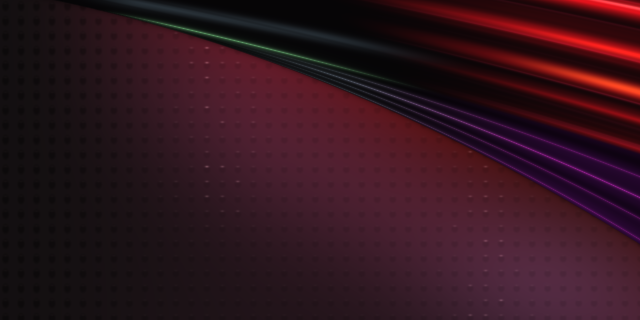
Write a Shadertoy shader that draws this background.

```glsl
// Dark crimson studded panel beneath a curved fan of glossy red light streaks.

float hash(float n) { return fract(sin(n * 127.1) * 4375.85); }

float noise(float x) {
    float i = floor(x), f = fract(x);
    return mix(hash(i), hash(i + 1.0), f * f * (3.0 - 2.0 * f));
}

float bell(float x, float width) { return exp(-x * x / (width * width)); }

// Broad diagonal glows, darkening towards the left and the bottom
vec3 panelColor(vec2 p, float depth) {
    vec3 col = mix(vec3(0.075, 0.06, 0.065), vec3(0.12, 0.075, 0.095), smoothstep(0.0, 0.9, p.x));
    float plumLine = p.y - 0.61 + 0.52 * (p.x - 0.78);
    col += vec3(0.14, 0.05, 0.095) * bell(plumLine, 0.32) * smoothstep(0.0, 0.85, p.x);
    float crimson = exp(-max(depth, 0.0) * 5.0) * smoothstep(0.0, 0.9, p.x);
    crimson *= 1.0 - 0.72 * smoothstep(1.1, 1.9, p.x);
    col += vec3(0.2, 0.0, 0.005) * crimson;
    col.gb -= vec2(0.025, 0.065) * exp(-max(depth, 0.0) * 7.0) * smoothstep(0.8, 1.5, p.x);
    col += vec3(0.05, 0.045, 0.075) * bell(length((p - vec2(1.72, 0.12)) * vec2(0.8, 1.2)), 0.28);
    return col;
}

// Grid of small bumps: a dark body with a lit tick on top
vec3 addStuds(vec3 col, vec2 p) {
    vec2 cell = (p - vec2(0.695, 0.521)) / vec2(0.0484, 0.0464) + 0.5;
    vec2 f = fract(cell) - 0.5;
    vec2 id = floor(cell);
    float leftSide = 1.0 - smoothstep(0.05, 0.65, p.x);
    float body = 1.0 - smoothstep(0.12, 0.34, length((f + vec2(0.0, 0.1)) * vec2(1.1, 1.0 - 0.25 * leftSide)));
    col *= 1.0 - body * (0.1 + 0.25 * leftSide);
    float tick = bell(f.x, 0.12) * bell(f.y - 0.1, 0.07);
    float lit = bell(p.x - 0.67, 0.1) * smoothstep(0.2, 0.5, p.y) + 0.7 * bell(p.x - 1.53, 0.1);
    float sparkle = lit * pow(hash(id.x + id.y * 17.3), 2.0);
    return col + vec3(0.3, 0.23, 0.24) * tick * (0.08 + sparkle);
}

// Thin coloured lines spreading below the green crease; t runs 0..1 across the fan
vec3 fanColor(float t, float spread, float x) {
    float violet = smoothstep(1.1, 1.9, x);
    vec3 col = mix(vec3(0.025, 0.022, 0.027), vec3(0.09, 0.018, 0.11), violet);
    col *= 0.45 + 0.9 * noise(t * 9.0 + 2.0);
    vec3 lineColor = mix(vec3(0.28, 0.32, 0.36), vec3(0.42, 0.09, 0.36), smoothstep(1.0, 1.75, x));
    for (int i = 0; i < 4; i++) {
        float d = (t - 0.05 - 0.23 * float(i)) * spread;
        float gain = i == 2 ? 1.0 : 0.55;
        col += lineColor * gain * exp(-abs(d) / 0.0035) * smoothstep(0.65, 1.2, x);
        col += vec3(0.05, 0.008, 0.07) * violet * exp(-abs(d) / 0.018);
    }
    return col;
}

// Long streaks above the crease: slate at left, red and orange at right
vec3 streakColor(float u, float s, float d, float x) {
    float heat = smoothstep(1.05, 2.0, x + 2.0 * (u - 0.08));
    float coarse = noise(u * 62.0 + 3.0);
    float fine = noise(u * 210.0 + 0.4 * x);
    float glow = 0.12 + 0.75 * pow(coarse, 2.0) * (0.4 + 0.8 * fine);
    glow += 0.8 * bell(u - 0.145, 0.011) + 0.65 * bell(u - 0.09, 0.01);
    glow += 0.5 * bell(u - 0.047, 0.005) + 0.75 * bell(u - 0.21, 0.014);
    glow *= 1.0 - 0.75 * bell(u - 0.068, 0.008);
    glow *= 1.0 - 0.6 * bell(u - 0.185, 0.008);
    vec3 col = vec3(0.022, 0.018, 0.024) + vec3(0.6, 0.035, 0.055) * glow * heat;

    // Hot cores
    float hot = smoothstep(1.5, 2.0, x);
    col += vec3(0.4, 0.24, 0.06) * hot * bell(u - 0.09, 0.007);
    col += vec3(0.25, 0.08, 0.02) * hot * bell(u - 0.143, 0.005);
    col += vec3(0.35, 0.25, 0.25) * hot * bell(u - 0.213, 0.0025);
    col += vec3(0.16, 0.03, 0.07) * heat * pow(fine, 6.0);

    // Slate reflection
    float slate = bell(s - 0.03 - 0.06 * d, 0.017) * smoothstep(0.2, 0.45, x) * (1.0 - smoothstep(0.95, 1.5, x));
    return col + vec3(0.13, 0.165, 0.185) * slate * (0.7 + 0.4 * fine);
}

void mainImage(out vec4 fragColor, in vec2 fragCoord) {
    // The canvas spans 2 by 1 units
    vec2 p = fragCoord / iResolution.xy * vec2(2.0, 1.0);
    float pixel = 1.0 / iResolution.y;
    float d = p.x - 0.17;
    float edge = 1.0 - 0.2094 * d - 0.1134 * d * d;
    float height = p.y - edge;

    vec3 col = addStuds(panelColor(p, -height), p);
    col *= 1.0 - 0.35 * exp(-max(-height, 0.0) / 0.008);

    // Fan and streaks meet along the crease
    float spread = 0.085 * d * d + 0.0001;
    float s = height - spread;
    float u = s / (1.2 + 0.5 * max(d, 0.0));
    vec3 fan = fanColor(height / spread, spread, p.x);
    vec3 streaks = streakColor(u, s, d, p.x);
    vec3 glossy = mix(fan, streaks, smoothstep(-0.008, 0.008, s));

    // Green crease highlight
    float crease = smoothstep(0.3, 0.6, p.x) * (1.0 - smoothstep(0.8, 1.4, p.x));
    glossy += vec3(0.3, 0.5, 0.32) * crease * exp(-abs(s) / 0.004);
    glossy += vec3(0.03, 0.06, 0.04) * crease * exp(-abs(s) / 0.015);

    col = mix(col, glossy, smoothstep(-pixel, pixel, height));
    fragColor = vec4(clamp(col, 0.0, 1.0), 1.0);
}
```
